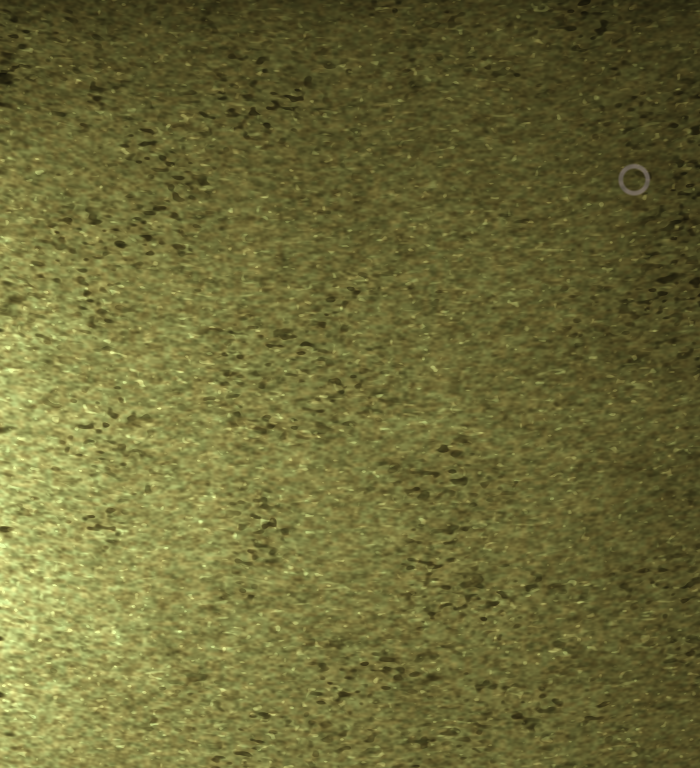
A Shadertoy shader for this texture:

```glsl
float hash(vec2 cell, float seed) {
    vec3 q = fract(vec3(cell.xyx + seed * 17.3) * 0.1031);
    q += dot(q, q.yzx + 33.33);
    return fract((q.x + q.y) * q.z);
}

// Smooth value noise in -1..1
float noise(vec2 p, float seed) {
    vec2 cell = floor(p);
    vec2 f = fract(p);
    f = f * f * (3.0 - 2.0 * f);
    float low = mix(hash(cell, seed), hash(cell + vec2(1, 0), seed), f.x);
    float high = mix(hash(cell + vec2(0, 1), seed), hash(cell + vec2(1, 1), seed), f.x);
    return 2.0 * mix(low, high, f.y) - 1.0;
}

// Two sheared lattices blended, which hides the square cells
float fibre(vec2 p, vec2 scale, float seed) {
    vec2 rising = vec2(p.x + 0.4 * p.y, p.y - 0.13 * p.x);
    vec2 falling = vec2(p.x - 0.3 * p.y, p.y + 0.17 * p.x);
    return 0.7 * (noise(rising * scale, seed) + noise(falling * scale * 1.13, seed + 0.5));
}

float cloud(vec2 p, float seed) {
    float sum = 0.0;
    float weight = 0.6;
    for (int i = 0; i < 4; i++) {
        sum += weight * noise(p, seed + float(i));
        p = mat2(1.6, 1.2, -1.2, 1.6) * p;
        weight *= 0.55;
    }
    return sum;
}

// Broad light falling from the left, dimming to the top and right
float lighting(vec2 uv) {
    float hump = exp(-pow(abs(uv.y - 0.3) / 0.48, 2.0));
    float tone = 0.27 + 0.13 * smoothstep(1.0, 0.4, uv.y) * (1.0 - 0.45 * uv.x);
    tone += 0.31 * exp(-2.7 * uv.x) * hump;
    tone += 0.05 * (1.0 - uv.x) * smoothstep(1.0, 0.75, uv.y);
    tone *= 1.0 - 0.22 * smoothstep(0.94, 1.02, uv.y);
    return tone * (1.0 - 0.14 * smoothstep(0.7, 1.0, uv.x));
}

// Short brushed fibres at several sizes
float brushedGrain(vec2 p) {
    float grain = 0.16 * fibre(p, vec2(170, 270), 1.0);
    grain += 0.15 * fibre(p, vec2(85, 220), 2.0);
    grain += 0.06 * fibre(p, vec2(36, 130), 3.0);
    grain += 0.03 * fibre(p, vec2(16, 60), 4.0);
    return grain;
}

// Sparse elongated flecks that rise softly above a threshold
float flecks(vec2 p, vec2 scale, float threshold, float seed) {
    return smoothstep(threshold, threshold + 0.6, fibre(p, scale, seed));
}

vec3 brassColor(float tone) {
    return tone * vec3(1.0, 0.90 + 0.16 * tone, 0.35 + 0.35 * tone);
}

float ring(vec2 p, vec2 center, float radius, float halfWidth) {
    float d = abs(length(p - center) - radius);
    return 1.0 - smoothstep(halfWidth * 0.4, halfWidth * 1.5, d);
}

void mainImage(out vec4 fragColor, in vec2 fragCoord) {
    vec2 uv = fragCoord / iResolution.xy;
    vec2 p = fragCoord / iResolution.y;

    // Fibres sag down to the right, then rise again
    vec2 bent = p;
    bent.y += 0.09 * p.x - 0.14 * p.x * p.x + 0.004 * noise(p * 7.0, 9.0);

    float tone = lighting(uv);
    tone *= 1.0 + 0.05 * cloud(p * vec2(7, 11), 11.0);
    tone *= 1.0 + brushedGrain(bent);

    // Dark pits gather in patches, mostly in the upper left and at the left edge
    float upperLeft = smoothstep(0.4, 0.8, uv.y) * (1.0 - 0.6 * uv.x);
    float leftEdge = smoothstep(0.05, 0.0, uv.x);
    float patches = smoothstep(-0.2, 0.8, cloud(p * vec2(9, 13), 21.0) + 0.25 * upperLeft);
    float pits = flecks(bent, vec2(90, 170), 0.15, 31.0);
    tone *= 1.0 - 0.5 * pits * patches;
    tone *= 1.0 - 0.6 * leftEdge * flecks(bent, vec2(30, 110), 0.3, 35.0);

    // Bright glints: fine specks and a few longer scratches
    float specks = flecks(bent, vec2(125, 200), 0.55, 41.0);
    float scratches = flecks(bent, vec2(45, 200), 0.6, 45.0);
    tone += (0.22 * specks + 0.14 * scratches) * (0.4 + tone);

    // Faint red and green variation
    float tint = noise(bent * vec2(110, 180), 51.0);
    vec3 color = brassColor(clamp(tone, 0.03, 0.95));
    color *= 1.0 + 0.035 * tint * vec3(1.0, -0.5, -1.0);

    // Small pale ring
    vec2 center = vec2(0.906 * iResolution.x / iResolution.y, 0.766);
    float mark = ring(p, center, 0.0175, 0.0032);
    vec3 ringColor = vec3(0.46, 0.42, 0.39) * (1.0 + 0.15 * tint);
    color = mix(color, ringColor, 0.75 * mark);

    fragColor = vec4(color, 1.0);
}
```
